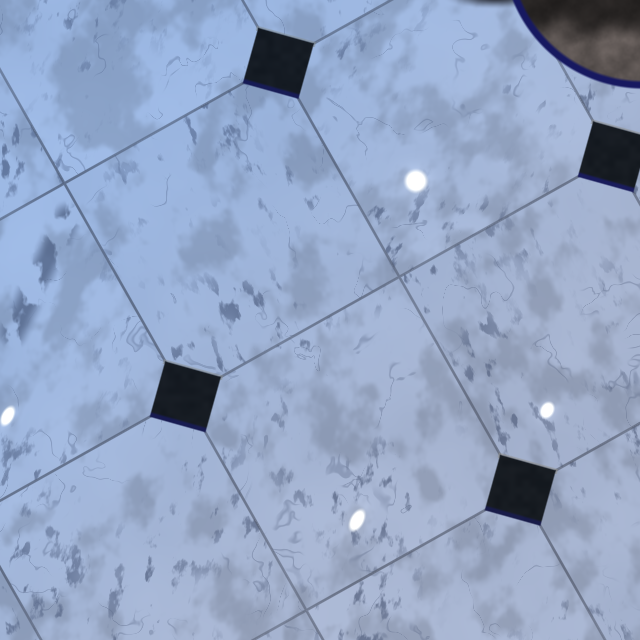
This texture is drawn by a Shadertoy shader. Its source:

```glsl
const float TILE = 0.3833;
const vec3 MARBLE = vec3(0.645, 0.715, 0.835);
const vec3 VEIN = vec3(0.37, 0.43, 0.55);
const vec3 INSET = vec3(0.085, 0.105, 0.13);
const vec3 RIM_BLUE = vec3(0.10, 0.11, 0.42);

float hash(vec2 p) {
    vec3 q = fract(p.xyx * vec3(0.1031, 0.1030, 0.0973));
    q += dot(q, q.yzx + 33.33);
    return fract((q.x + q.y) * q.z);
}

float noise(vec2 p) {
    vec2 i = floor(p), f = fract(p);
    f = f * f * (3.0 - 2.0 * f);
    return mix(mix(hash(i), hash(i + vec2(1, 0)), f.x),
               mix(hash(i + vec2(0, 1)), hash(i + vec2(1, 1)), f.x), f.y);
}

float fbm(vec2 p) {
    float sum = 0.0, amp = 0.533;
    for (int i = 0; i < 4; i++) {
        sum += amp * noise(p);
        p = mat2(1.6, 1.2, -1.2, 1.6) * p + 17.3;
        amp *= 0.5;
    }
    return sum;
}

mat2 rotate(float a) {
    return mat2(cos(a), sin(a), -sin(a), cos(a));
}

float box(vec2 p, float halfSide) {
    vec2 d = abs(p) - halfSide;
    return max(d.x, d.y);
}

float segment(vec2 p, vec2 a, vec2 b) {
    vec2 ab = b - a;
    return length(p - a - ab * clamp(dot(p - a, ab) / dot(ab, ab), 0.0, 1.0));
}

// Each slab gets its own vein direction, fleck density and tone
vec3 marble(vec2 uv, vec2 id) {
    float seed = hash(id + 40.0);
    vec2 p = rotate((seed - 0.5) * 0.9) * uv + seed * 23.0;
    vec3 col = MARBLE + (seed - 0.5) * 0.018;
    col *= 1.0 - 0.13 * smoothstep(0.47, 0.72, fbm(p * vec2(19.0, 15.0)));
    col += 0.05 * (fbm(p * 7.0 + 9.0) - 0.5);

    // Short dark flecks gathered in clouds
    float cloud = smoothstep(0.36, 0.66, fbm(p * 6.0 + 31.0));
    float flecks = smoothstep(0.62, 0.77, fbm(p * vec2(66.0, 34.0)));
    col = mix(col, VEIN, 0.85 * flecks * cloud);

    // Hairline veins
    vec2 warp = vec2(fbm(p * 9.0), fbm(p * 9.0 + 50.0));
    float ridge = abs(fbm(p * vec2(9.0, 6.0) + 2.0 * warp) - 0.5);
    float broken = smoothstep(0.42, 0.7, noise(p * 22.0 + 70.0));
    col = mix(col, VEIN, 0.38 * broken * smoothstep(0.014, 0.0, ridge));
    return col;
}

void mainImage(out vec4 fragColor, in vec2 fragCoord) {
    vec2 uv = fragCoord / iResolution.xy;
    float px = 1.0 / min(iResolution.x, iResolution.y);

    // Tilted slab grid, with insets on every other crossing
    vec2 p = uv - vec2(0.4349, 0.901);
    vec2 grid = vec2(dot(p, vec2(0.489, -0.872)), dot(p, vec2(0.870, 0.493))) / TILE;
    vec3 col = marble(uv, floor(grid));

    // Heavy grey seam in the left slab
    float seam = segment(uv, vec2(0.02, 0.48), vec2(0.105, 0.66));
    float patches = smoothstep(0.50, 0.64, fbm(uv * vec2(42.0, 28.0) + 5.0));
    col = mix(col, VEIN * 0.9, 0.8 * patches * smoothstep(0.03, 0.005, seam));

    // Thin joints of uneven strength
    vec2 joint = abs(grid - round(grid)) * TILE;
    float line = min(joint.x, joint.y);
    float strength = 0.6 + 0.3 * noise(uv * 9.0);
    col = mix(col, vec3(0.35, 0.39, 0.47),
              strength * (1.0 - smoothstep(0.0009, 0.0016 + px, line)));

    // Dark insets: pale upper edge, blue lower edge
    vec2 cell = vec2(grid.x + grid.y, grid.x - grid.y) * 0.5;
    vec2 q = (cell - round(cell)) * TILE * sqrt(2.0);
    float d = box(q, 0.0450);
    float pale = 1.0 - smoothstep(0.0, 0.0015 + px, abs(box(q, 0.0462)));
    col = mix(col, vec3(0.55, 0.56, 0.55), 0.6 * pale * step(q.y, -0.04));
    float blue = smoothstep(0.0355, 0.0405, q.y) * (0.55 + 0.45 * hash(round(cell) + 7.0));
    vec3 inset = mix(INSET + 0.025 * (noise(uv * 90.0) - 0.5), RIM_BLUE, blue);
    col = mix(col, inset, 1.0 - smoothstep(-px, px, d));

    // Cool light at upper left, warmer and dimmer at lower right
    col *= mix(vec3(0.94, 1.0, 1.06), vec3(1.02, 0.995, 0.985),
               smoothstep(-0.7, 0.5, uv.x - uv.y));

    // Lamp reflections: position, radius, slant stretch
    vec4 lamps[4] = vec4[4](vec4(0.650, 0.717, 0.017, 1.0), vec4(0.855, 0.359, 0.010, 1.3),
                            vec4(0.558, 0.187, 0.010, 1.8), vec4(0.012, 0.350, 0.009, 1.8));
    for (int i = 0; i < 4; i++) {
        vec2 l = rotate(0.5) * (uv - lamps[i].xy);
        float r = length(l * vec2(1.0, 1.0 / lamps[i].w)) / lamps[i].z;
        col = mix(col, vec3(1.0, 1.0, 0.98), smoothstep(1.25, 0.65, r));
        col += 0.10 * exp(-r * r * 0.5);
    }

    // Round brown object in the corner, with a blue rim and soft shadow
    float disc = length(uv - vec2(1.005, 1.081)) - 0.219;
    float shade = smoothstep(0.07, 0.0, length((uv - vec2(0.775, 1.005)) * vec2(0.8, 3.5)));
    col = mix(col, vec3(0.14, 0.15, 0.18), shade);
    vec3 brown = vec3(0.37, 0.34, 0.33) * (0.7 + 0.6 * fbm(uv * 38.0));
    brown *= 1.0 - 0.6 * smoothstep(0.94, 1.0, uv.y + 0.03 * noise(uv * 25.0));
    brown = mix(brown, RIM_BLUE * 0.9, smoothstep(-0.014, -0.008, disc));
    col = mix(col, brown, 1.0 - smoothstep(-0.002, 0.001 + px, disc));

    fragColor = vec4(clamp(col, 0.0, 1.0), 1.0);
}
```
